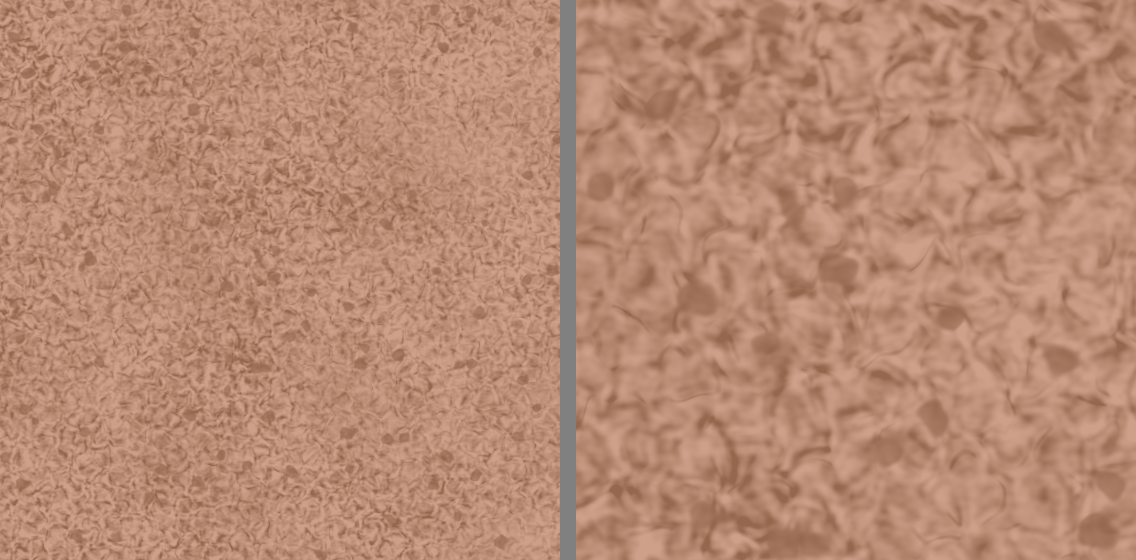
Left, the full canvas; right, a detail of the centre.
Reproduce this texture procedurally as a WebGL 2 fragment shader.

```glsl
#version 300 es
precision highp float;
// Draws a fine-grained terracotta stone surface with dark flecks and round spots.

uniform vec2 u_resolution;
out vec4 fragColor;

const float TAU = 6.2831853;
const vec3 DARK_CLAY = vec3(0.602, 0.422, 0.322);
const vec3 PALE_CLAY = vec3(0.798, 0.618, 0.528);

// Integer hash: two values in 0..1 for each lattice cell and seed.
vec2 hash2(vec2 cell, float seed) {
    uvec3 v = uvec3(ivec3(cell, seed) + 4096);
    v = v * 1664525u + 1013904223u;
    v.x += v.y * v.z; v.y += v.z * v.x; v.z += v.x * v.y;
    v ^= v >> 16u;
    v.x += v.y * v.z; v.y += v.z * v.x;
    return vec2(v.xy >> 8u) / 16777216.0;
}

float cornerSlope(vec2 cell, vec2 offset, float seed) {
    float angle = TAU * hash2(cell, seed).x;
    return dot(vec2(cos(angle), sin(angle)), offset);
}

// Gradient noise scaled to roughly unit variance.
float gradientNoise(vec2 p, float seed) {
    vec2 cell = floor(p), f = fract(p);
    vec2 w = f * f * f * (f * (f * 6.0 - 15.0) + 10.0);
    vec2 e = vec2(1.0, 0.0);
    float low = mix(cornerSlope(cell, f, seed),
                    cornerSlope(cell + e.xy, f - e.xy, seed), w.x);
    float high = mix(cornerSlope(cell + e.yx, f - e.yx, seed),
                     cornerSlope(cell + e.xx, f - e.xx, seed), w.x);
    return 4.65 * mix(low, high, w.y);
}

// Broken, curling thin lines along the zero level of the noise.
float wisps(vec2 p, float frequency, float seed) {
    float line = abs(gradientNoise(p * frequency, seed));
    float gate = gradientNoise(p * frequency * 1.2, seed + 1.0);
    return (1.0 - smoothstep(0.1, 0.6, line)) * smoothstep(0.0, 0.9, gate);
}

// Coverage of sparse rounded spots, one candidate per grid cell.
float spots(vec2 p, float frequency, float chance, float softness, float seed) {
    vec2 home = floor(p * frequency);
    float wobble = 0.0016 * gradientNoise(p * 65.0, seed + 2.0);
    float cover = 0.0;
    for (int y = -1; y <= 1; y++) {
        for (int x = -1; x <= 1; x++) {
            vec2 cell = home + vec2(x, y);
            vec2 centre = (cell + hash2(cell, seed)) / frequency;
            vec2 traits = hash2(cell, seed + 1.0);
            float radius = mix(0.12, 0.2, traits.y) / frequency;
            float edge = length(p - centre) + wobble - radius;
            float present = step(traits.x, chance);
            cover = max(cover, present * (1.0 - smoothstep(-softness, softness, edge)));
        }
    }
    return cover;
}

void main() {
    vec2 p = gl_FragCoord.xy / u_resolution.y;
    float pixel = 1.0 / u_resolution.y;

    // Slight warp bends the grains away from the lattice.
    vec2 bend = vec2(gradientNoise(p * 38.0, 1.0), gradientNoise(p * 38.0, 2.0));
    vec2 q = p + 0.0028 * bend;

    // Grain at three sizes.
    float grain = 0.60 * gradientNoise(q * 74.0, 3.0)
                + 0.48 * gradientNoise(q * 122.0, 4.0)
                + 0.22 * gradientNoise(p * vec2(150.0, 190.0), 5.0);

    // Broad drifts of density and contrast, paler toward the right.
    float drift = 0.17 * gradientNoise(p * 4.0, 6.0)
                + 0.20 * gradientNoise(p * 12.0, 7.0)
                + 0.28 * (p.x - 0.5);
    float contrast = 1.0 + 0.12 * gradientNoise(p * 5.0, 8.0) - 0.2 * (p.x - 0.5);

    float level = 0.16 + contrast * grain + drift;
    level -= 0.95 * wisps(q, 46.0, 9.0);
    float spot = spots(p, 17.0, 0.3, max(0.0025, pixel), 12.0);
    level = mix(level, -1.65 + 0.2 * grain, 0.9 * spot);

    // Pale areas flatten out while dark flecks stay deep.
    level = clamp(level, -2.2, 2.2);
    float tone = 0.66 + 0.28 * level - 0.035 * level * level;
    fragColor = vec4(mix(DARK_CLAY, PALE_CLAY, clamp(tone, -0.1, 1.05)), 1.0);
}
```
